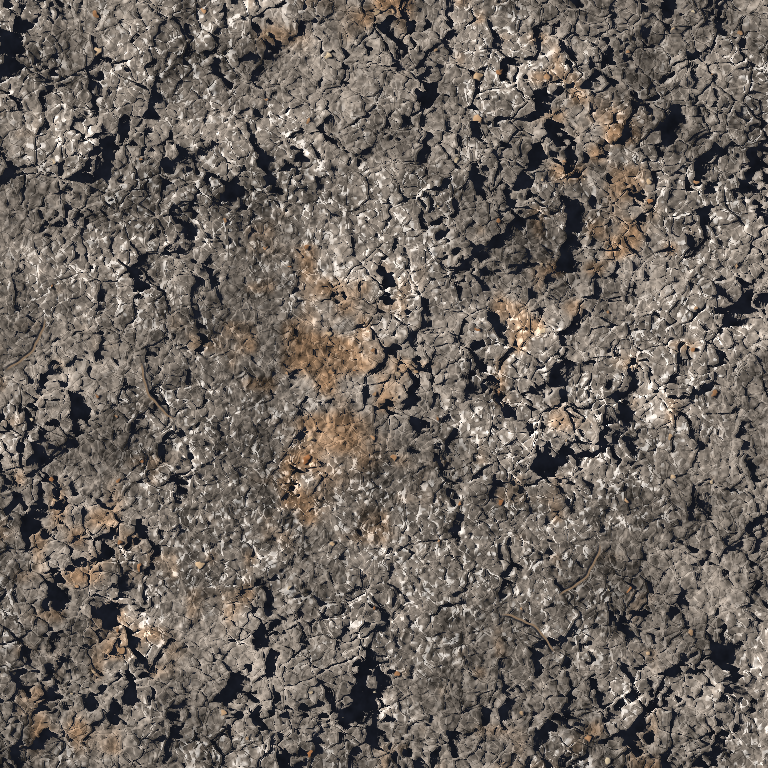
This texture is drawn by a WebGL 2 fragment shader. Its source:

```glsl
#version 300 es
precision highp float;
uniform vec2 u_resolution;
out vec4 fragColor;

float hash(vec2 p) {
  return fract(sin(dot(p, vec2(127.1, 311.7))) * 43758.5453);
}

vec2 hash2(vec2 p) {
  return vec2(hash(p), hash(p + 57.3));
}

float noise(vec2 p) {
  vec2 i = floor(p), f = fract(p);
  f = f * f * (3.0 - 2.0 * f);
  return mix(mix(hash(i), hash(i + vec2(1, 0)), f.x),
             mix(hash(i + vec2(0, 1)), hash(i + vec2(1, 1)), f.x), f.y);
}

float fbm(vec2 p) {
  float sum = 0.0, amp = 0.5;
  for (int i = 0; i < 4; i++) {
    sum += amp * noise(p);
    p = mat2(1.6, 1.2, -1.2, 1.6) * p + 3.7;
    amp *= 0.5;
  }
  return sum;
}

// Height of one layer of tilted clods, lower along the cracks between them
float clods(vec2 p) {
  vec2 cell = floor(p), f = fract(p), id = cell, offset = vec2(0);
  float nearest = 8.0, second = 8.0;
  for (int y = -1; y <= 1; y++)
    for (int x = -1; x <= 1; x++) {
      vec2 o = vec2(x, y), v = f - o - hash2(cell + o);
      float d = length(v);
      if (d < nearest) {
        second = nearest;
        nearest = d;
        id = cell + o;
        offset = v;
      } else second = min(second, d);
    }
  float top = 0.3 + 0.7 * hash(id + 7.7) + 0.9 * dot(offset, hash2(id + 3.1) - 0.5);
  return top * mix(0.65, 1.0, smoothstep(0.0, 0.09, second - nearest));
}

// Terrain height in canvas units
float ground(vec2 p) {
  vec2 q = p + 0.009 * vec2(noise(p * 38.0), noise(p * 38.0 + 19.0))
             + 0.006 * vec2(noise(p * 120.0 + 5.0), noise(p * 120.0 + 31.0));
  float broken = smoothstep(0.2, 0.65, 0.5 * noise(p * 5.0 + 2.0) + 0.5 * noise(p * 13.0));
  float pits = 1.0 - smoothstep(0.34, 0.41, fbm(q * 25.0 + 40.0));
  return (0.2 + 0.8 * broken) * (0.014 * clods(q * 23.0) - 0.012 * pits)
       + (0.4 + 0.6 * broken) * 0.0085 * clods(q * 50.0 + 11.0)
       + 0.0035 * clods(q * 105.0 + 23.0)
       + 0.015 * noise(p * 12.0 + 8.0) + 0.0025 * noise(p * 150.0);
}

// Fraction of sunlight reaching a point of height h
float sunlight(vec2 p, float h, vec2 sun) {
  float block = 0.0;
  for (int i = 1; i <= 9; i++) {
    float t = float(i) * (0.0018 + 0.0002 * float(i));
    block = max(block, (ground(p + sun * t) - h - 0.5 * t) / (0.0016 + 0.05 * t));
  }
  return 1.0 - smoothstep(0.0, 1.0, block);
}

void main() {
  vec2 p = gl_FragCoord.xy / min(u_resolution.x, u_resolution.y);
  vec2 sun = normalize(vec2(-0.95, 0.25));
  float h = ground(p), e = 0.0018;
  vec2 grad = vec2(ground(p + vec2(e, 0)) - h, ground(p + vec2(0, e)) - h) / e;
  float facing = clamp(-dot(grad, sun), -0.6, 0.5);
  float lit = sunlight(p, h, sun);

  // Damp soil with a fine grain
  float tone = 0.48 + 0.2 * facing + 0.5 * (fbm(p * 12.0) - 0.47)
             + 0.45 * (fbm(p * 110.0) - 0.47) + 0.16 * (noise(p * 320.0) - 0.5);
  vec3 color = max(tone, 0.16) * vec3(1.0, 0.925, 0.85);
  float earth = smoothstep(0.57, 0.78, 0.7 * fbm(p * 5.0 + 33.0) + 0.3 * noise(p * 40.0));
  color *= mix(vec3(1), vec3(1.1, 0.95, 0.8), earth);

  // Wet glints
  float wet = 0.2 + 0.8 * smoothstep(0.38, 0.6, fbm(p * 11.0 + 3.0));
  float glint = smoothstep(0.1, 0.6, 0.55 * facing + 1.1 * (noise(p * 190.0) - 0.5));
  color += 0.34 * wet * glint * vec3(0.95, 0.98, 1.0);

  // Shadows
  vec3 shade = vec3(0.085, 0.095, 0.125) * (0.6 + 0.8 * fbm(p * 90.0 + 4.0));
  color = mix(shade, color, lit);

  // Dry twigs
  for (int i = 0; i < 4; i++) {
    vec2 seed = vec2(i, 3.0);
    float a = 6.283 * hash(seed + 9.0);
    vec2 d = mat2(cos(a), sin(a), -sin(a), cos(a)) * (p - hash2(seed));
    d.y += 6.0 * d.x * d.x + 0.004 * noise(d.xx * 60.0);
    float along = smoothstep(0.045, 0.035, abs(d.x));
    color = mix(color, shade, 0.7 * along * smoothstep(0.003, 0.001, abs(d.y + 0.002)));
    color = mix(color, vec3(0.55, 0.46, 0.37), along * smoothstep(0.0022, 0.0006, abs(d.y)));
  }

  // Scattered angular pebbles with their shadows
  vec2 grid = p * 36.0, id = floor(grid);
  vec2 d = fract(grid) - 0.35 - 0.3 * hash2(id);
  d += 0.2 * (vec2(noise(grid * 5.0), noise(grid * 5.0 + 13.0)) - 0.5);
  float a = 6.283 * hash(id + 4.0);
  vec2 r = abs(mat2(cos(a), sin(a), -sin(a), cos(a)) * d);
  float radius = 0.07 + 0.14 * hash(id + 2.0) * hash(id + 6.0);
  float present = step(hash(id + 5.0), 0.045 + 0.4 * earth);
  color = mix(color, shade, present * smoothstep(0.05, -0.05, length(d + 0.1 * sun) - radius));
  vec3 stone = mix(vec3(0.68, 0.46, 0.3), vec3(0.88, 0.81, 0.68), hash(id + 8.0));
  stone *= 0.9 + 1.2 * dot(d, sun) + 0.3 * (noise(p * 200.0) - 0.5);
  color = mix(color, stone, present * smoothstep(0.04, -0.04, max(r.x + 0.4 * r.y, 1.3 * r.y) - radius));

  fragColor = vec4(clamp(color, 0.0, 1.0), 1.0);
}
```
